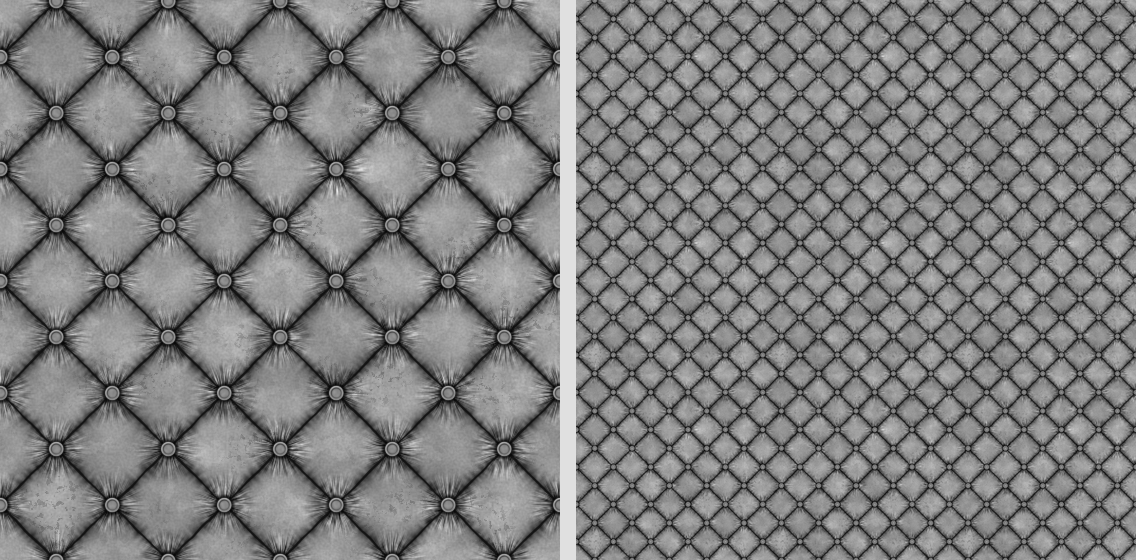
Left, the tile; right, the same tile 3 across and 3 down.
Write a Shadertoy shader that draws this texture.

```glsl
const float REPEATS = 5.0;               // buttons per row and per column
const vec2  SHIFT = vec2(0.0005, -0.0018);
const float LEATHER = 0.635;             // tone at the crown of a cushion
const float TONE_SPREAD = 0.07;          // tone difference between cushions
const float SEAM_HALF_WIDTH = 0.012;     // in cushion sides
const float SEAM_WAVE = 0.014;
const float SHADE_DEPTH = 0.75;
const float SHADE_WIDTH = 0.082;
const float FAN_DEPTH = 1.15;            // pleats spreading from the buttons
const float PLEAT_DEPTH = 1.0;           // short creases across the seams
const float MOTTLE = 0.13;
const float GRAIN = 0.09;
const float BUTTON_RADIUS = 0.069;       // in repeats
const float BUTTON_TONE = 0.51;
const float FREE_PERIOD = 256.0;         // for noise that need not wrap

vec2 hash2(vec2 p) {
    vec3 q = fract(p.xyx * vec3(0.1031, 0.1030, 0.0973));
    q += dot(q, q.yzx + 33.33);
    return fract((q.xx + q.yz) * q.zy);
}

vec2 gradientAt(vec2 corner, float period) {
    float angle = 6.28318 * hash2(mod(corner, period) + 3.0).x;
    return vec2(cos(angle), sin(angle));
}

// Gradient noise, about -0.7 to 0.7, wrapping after a whole period
float gradientNoise(vec2 p, float period) {
    vec2 i = floor(p), f = p - i;
    vec2 u = f * f * f * (f * (f * 6.0 - 15.0) + 10.0);
    vec2 o = vec2(0.0, 1.0);
    float n00 = dot(gradientAt(i, period), f);
    float n10 = dot(gradientAt(i + o.yx, period), f - o.yx);
    float n01 = dot(gradientAt(i + o.xy, period), f - o.xy);
    float n11 = dot(gradientAt(i + 1.0, period), f - 1.0);
    return mix(mix(n00, n10, u.x), mix(n01, n11, u.x), u.y);
}

float fbm(vec2 uv, float period) {
    float sum = 0.0, amp = 1.0;
    for (int i = 0; i < 5; i++) {
        sum += amp * gradientNoise(uv * period + 0.37 * float(i + 1), period);
        period *= 2.0;
        amp *= 0.62;
    }
    return sum;
}

// Blotches, pale scuffs, dark specks and fine grain
float wear(vec2 uv) {
    float blotch = fbm(uv, 12.0);
    float scuff = smoothstep(0.12, 0.32, fbm(uv + 0.31, 18.0));
    float cluster = smoothstep(0.0, 0.5, gradientNoise(uv * 9.0 + 0.6, 9.0));
    float speck = smoothstep(0.18, 0.4, fbm(uv + 0.73, 70.0));
    float grain = gradientNoise(uv * 220.0, 220.0);
    return 1.0 + MOTTLE * blotch + 0.06 * (scuff - 0.3)
         - (0.03 + 0.17 * cluster) * speck + GRAIN * grain;
}

// Creases: a fan around the nearest button, and short ones across each seam
float pleats(vec2 f, vec2 edge, vec2 seed) {
    vec2 corner = step(0.5, f);
    vec2 cornerSeed = seed + 17.3 * corner + 5.1 * corner.yx;
    float r = length(edge);
    float angle = atan(edge.y + 0.06, edge.x + 0.06);
    float fan = gradientNoise(vec2(angle * 10.0, r * 5.0) + cornerSeed, FREE_PERIOD)
        + 0.6 * gradientNoise(vec2(angle * 23.0, r * 8.0) + cornerSeed, FREE_PERIOD);
    float fanFade = (1.0 - smoothstep(0.06, 0.5, r)) * smoothstep(0.0, 0.08, r);
    float crossX = gradientNoise(vec2(f.y * 17.0, edge.x * 5.0) + seed + 31.0 * corner.x, FREE_PERIOD);
    float crossY = gradientNoise(vec2(f.x * 17.0, edge.y * 5.0) + seed + 47.0 * corner.y + 9.0, FREE_PERIOD);
    vec2 fade = exp(-edge / 0.065);
    return max(0.12, 1.0 + FAN_DEPTH * fan * fanFade
        + PLEAT_DEPTH * (crossX * fade.x + crossY * fade.y));
}

// Domed rim, groove and raised centre, lit from above
float buttonTone(vec2 d, float r) {
    float x = r / BUTTON_RADIUS;
    float groove = exp(-pow((x - 0.64) / 0.10, 2.0));
    float rim = exp(-pow((x - 0.82) / 0.10, 2.0));
    float light = dot(d / max(r, 0.001), vec2(-0.4, 0.9));
    return BUTTON_TONE + 0.09 * rim - 0.17 * groove + 0.04 * (1.0 - smoothstep(0.3, 0.6, x))
         + 0.06 * light * (rim - groove) - 0.32 * smoothstep(0.86, 1.0, x);
}

void mainImage(out vec4 fragColor, in vec2 fragCoord) {
    vec2 uv = fragCoord / iResolution.xy;
    vec2 p = (uv - SHIFT) * REPEATS;
    float pixel = REPEATS / min(iResolution.x, iResolution.y);

    // Diagonal axes: seams on whole numbers, buttons where they cross
    vec2 diag = vec2(p.x + p.y, p.x - p.y) - 0.5;
    vec2 wave = vec2(gradientNoise(uv * 30.0, 30.0), gradientNoise(uv * 30.0 + 0.5, 30.0));
    vec2 bent = diag + SEAM_WAVE * wave;
    vec2 cell = floor(bent), f = bent - cell;
    vec2 edge = min(f, 1.0 - f);
    vec2 key = hash2(mod(vec2(cell.x + cell.y, cell.x - cell.y), 2.0 * REPEATS) + 7.0);

    // Cushion
    float uneven = gradientNoise(uv * 20.0 + 0.2, 20.0);
    vec2 shade = 1.0 - SHADE_DEPTH * exp(-edge / (SHADE_WIDTH * (1.0 + 0.6 * uneven)));
    float tone = LEATHER + TONE_SPREAD * (key.x - 0.5);
    tone *= shade.x * shade.y * wear(uv) * pleats(f, edge, 100.0 * key);

    // Seam
    float seamWidth = SEAM_HALF_WIDTH * (1.0 + 0.7 * uneven);
    float seam = 1.0 - smoothstep(seamWidth - pixel, seamWidth + pixel, min(edge.x, edge.y));
    tone = mix(tone, 0.06, 0.85 * seam);

    // Button and the shadow around it
    vec2 g = diag - round(diag);
    vec2 d = 0.5 * vec2(g.x + g.y, g.x - g.y);
    float r = length(d);
    tone *= mix(0.35, 1.0, smoothstep(BUTTON_RADIUS, BUTTON_RADIUS * 1.55, r));
    float cover = 1.0 - smoothstep(-0.7 * pixel, 0.7 * pixel, r - BUTTON_RADIUS);
    float button = buttonTone(d, r) * (1.0 + 0.12 * gradientNoise(uv * 150.0, 150.0));
    tone = mix(tone, button, cover);

    fragColor = vec4(vec3(clamp(tone, 0.03, 1.0)), 1.0);
}
```
